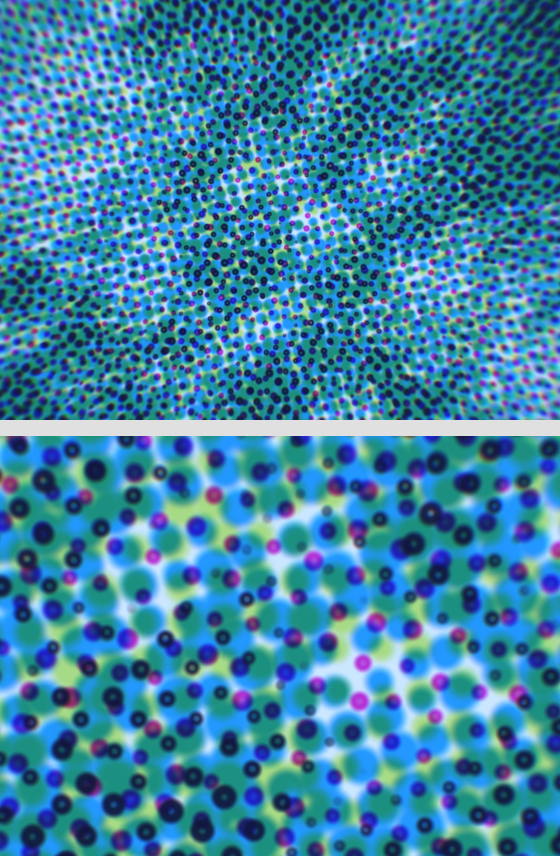
Top: the whole. Bottom: its middle third, enlarged.
Give the GLSL for this texture, as a WebGL 1 fragment shader.

```glsl
precision highp float;
// Magnified four-ink halftone print, sharp in the middle and smeared toward the rim.
uniform vec2 u_resolution;

float hash(vec2 p) {
  vec3 q = fract(vec3(p.xyx) * 0.1031);
  q += dot(q, q.yzx + 33.33);
  return fract((q.x + q.y) * q.z);
}

float noise(vec2 p) {
  vec2 i = floor(p);
  vec2 f = fract(p);
  f = f * f * (3.0 - 2.0 * f);
  return mix(mix(hash(i), hash(i + vec2(1.0, 0.0)), f.x),
             mix(hash(i + vec2(0.0, 1.0)), hash(i + vec2(1.0, 1.0)), f.x), f.y);
}

float blob(vec2 p, vec2 centre, vec2 size) {
  vec2 d = (p - centre) / size;
  return exp(-dot(d, d));
}

// Darkness of the printed image: diagonal clouds with pale and dark regions
float printTone(vec2 p) {
  vec2 q = vec2(dot(p, vec2(0.8, 0.6)), dot(p, vec2(-0.6, 0.8)));
  float clouds = 0.5 * noise(q * vec2(5.0, 8.0) + 3.7)
               + 0.5 * noise(q * vec2(11.0, 16.0) + 11.2);
  float tone = 0.54 + 1.25 * (clouds - 0.5);
  tone -= 0.45 * blob(p, vec2(0.10, 0.75), vec2(0.30, 0.38));
  tone -= 0.45 * blob(p, vec2(1.25, 0.18), vec2(0.24, 0.22));
  tone -= 0.15 * blob(p, vec2(0.62, 0.58), vec2(0.14, 0.18));
  tone += 0.35 * blob(p, vec2(0.72, 0.98), vec2(0.22, 0.10));
  tone += 0.22 * blob(p, vec2(1.15, 0.65), vec2(0.28, 0.14));
  tone += 0.18 * blob(p, vec2(0.38, 0.38), vec2(0.16, 0.16));
  tone += 0.25 * blob(p, vec2(0.62, 0.05), vec2(0.14, 0.10));
  return clamp(tone, 0.0, 1.0);
}

// Coverage of one ink: a rotated screen of jittered dots, stretched along the radius
float inkScreen(vec2 p, float angle, float radius, float soft, vec2 radial, float glint) {
  float c = cos(angle);
  float s = sin(angle);
  mat2 turn = mat2(c, -s, s, c);
  vec2 q = turn * p * 32.0 + angle * 17.0 + 60.0;
  vec2 axis = turn * radial;
  vec2 cell = floor(q);
  float gap = 1.0;
  for (int y = -1; y <= 1; y++) {
    for (int x = -1; x <= 1; x++) {
      vec2 id = cell + vec2(float(x), float(y));
      vec2 jitter = vec2(hash(id + angle * 31.0), hash(id + 47.0)) - 0.5;
      vec2 d = q - id - 0.5 - 0.3 * jitter;
      d -= axis * dot(axis, d) * 0.6;
      float size = radius * (0.82 + 0.36 * hash(id + 91.0));
      float dist = length(d);
      float spot = 1.0 - smoothstep(size - soft, size + soft, dist);
      spot *= 1.0 - glint * (1.0 - smoothstep(0.02, 0.13, dist));
      gap *= 1.0 - spot;
    }
  }
  return (1.0 - gap) * smoothstep(0.02, 0.14, radius);
}

// Light left after all four inks have filtered the paper
vec3 printColor(vec2 p, float tone, float soft, vec2 radial, float focus) {
  float yellow = inkScreen(p, 0.05, mix(0.27, 0.54, tone), soft + 0.1, radial, 0.0);
  float cyan = inkScreen(p, 0.31, mix(0.34, 0.64, tone), soft + 0.07, radial, 0.0);
  float magenta = inkScreen(p, 1.31, mix(0.20, 0.24, tone), soft, radial, 0.15 * focus);
  float black = inkScreen(p, 0.83, 0.27 * smoothstep(0.2, 0.8, tone), soft, radial, 0.4 * focus);
  vec3 color = vec3(0.76, 0.86, 1.0);
  color *= mix(vec3(1.0), vec3(0.82, 0.95, 0.50), yellow);
  color *= mix(vec3(1.0), vec3(0.17, 0.66, 0.96), cyan);
  color *= mix(vec3(1.0), vec3(0.88, 0.22, 0.80), magenta);
  return mix(color, vec3(0.06, 0.08, 0.22), black * 0.92);
}

void main() {
  vec2 p = gl_FragCoord.xy / u_resolution.y;
  vec2 centre = vec2(0.5 * u_resolution.x / u_resolution.y - 0.03, 0.42);
  vec2 away = p - centre;
  float rim = dot(away, away);
  float tone = printTone(p);

  // Lens blur and radial smear grow outward
  float soft = 0.085 + 0.24 * min(rim, 0.7);
  float smear = min(0.8 * rim, 0.6);
  vec2 radial = away / max(length(away), 0.001) * sqrt(smear);
  float focus = 1.0 - smoothstep(0.03, 0.25, rim);

  // Colour fringes: each channel is magnified a little differently
  vec2 fringe = away * (0.004 + 0.018 * rim);
  vec3 color = vec3(
    printColor(p - fringe, tone, soft, radial, focus).r,
    printColor(p, tone, soft, radial, focus).g,
    printColor(p + fringe, tone, soft, radial, focus).b);

  // Gentle falloff of light toward the corners
  color *= 1.05 - 0.08 * rim;
  gl_FragColor = vec4(clamp(color, 0.0, 1.0), 1.0);
}
```
